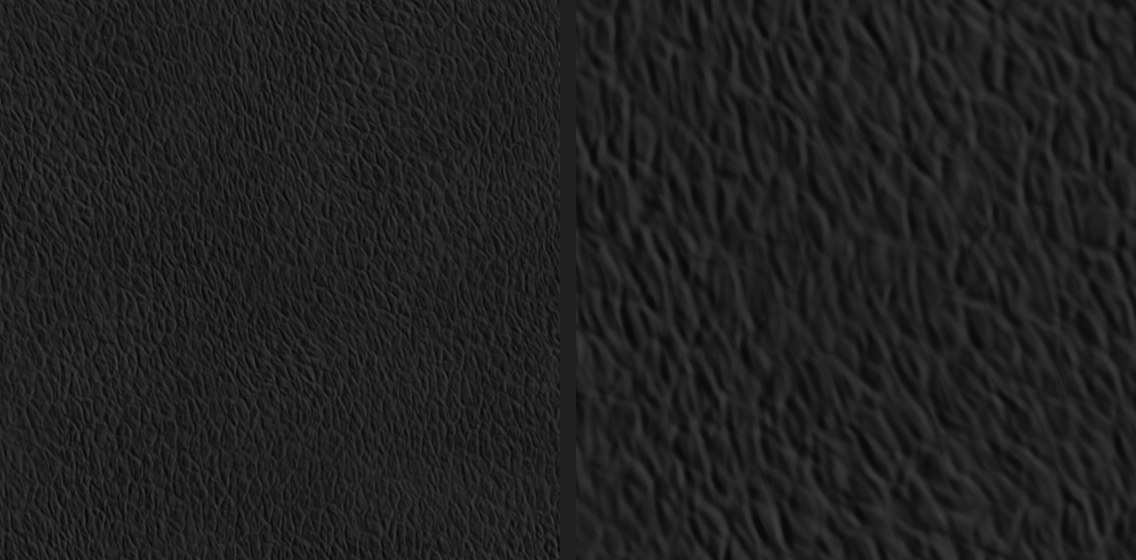
Left: the whole. Right: its middle third, enlarged.
This texture is drawn by a three.js fragment shader. Its source:

```glsl
// Black leather with fine, slanted, mostly upright creases under a soft side light.
varying vec2 vUv;

#define BASE_TONE 0.129
#define TINT vec3(0.995, 1.0, 1.02)
#define RELIEF 0.08
#define CREASE_GLOW 0.022
#define CREASE_CELLS vec2(50.0, 21.0)
#define WRINKLE_CELLS vec2(84.0, 44.0)
#define PORE_CELLS vec2(150.0, 105.0)
#define CREASE_WIDTH 0.36
#define SLANT 0.24
#define LIGHT_STEP vec2(0.0020, 0.0008)

vec2 hash2(vec2 p) {
  vec3 q = fract(p.xyx * vec3(0.1031, 0.1030, 0.0973));
  q += dot(q, q.yzx + 33.33);
  return fract((q.xx + q.yz) * q.zy);
}

float noise(vec2 p) {
  vec2 cell = floor(p);
  vec2 f = fract(p);
  f = f * f * (3.0 - 2.0 * f);
  float low = mix(hash2(cell).x, hash2(cell + vec2(1.0, 0.0)).x, f.x);
  float high = mix(hash2(cell + vec2(0.0, 1.0)).x, hash2(cell + 1.0).x, f.x);
  return mix(low, high, f.y);
}

// Gap between the two nearest cell centres: zero along the cell borders
float borderGap(vec2 p) {
  vec2 cell = floor(p);
  vec2 f = fract(p);
  float nearest = 8.0;
  float second = 8.0;
  for (int j = -1; j <= 1; j++) {
    for (int i = -1; i <= 1; i++) {
      vec2 offset = vec2(float(i), float(j));
      float d = length(offset + hash2(cell + offset) - f);
      second = min(second, max(nearest, d));
      nearest = min(nearest, d);
    }
  }
  return second - nearest;
}

// Bend the grain: constant slant, slow drift and small wobble
vec2 bendGrain(vec2 p) {
  float drift = 0.07 * noise(p * 3.5 + 7.0) + 0.014 * noise(p * 11.0 + 31.0);
  vec2 wobble = vec2(noise(p * 52.0), noise(p * 52.0 + 90.0)) - 0.5;
  return p + vec2(SLANT * p.y + drift, 0.0) + wobble * vec2(0.005, 0.008);
}

// Surface height: creased plates, smaller wrinkles and fine pores
float leatherHeight(vec2 p) {
  vec2 grain = bendGrain(p);
  float plates = smoothstep(0.0, CREASE_WIDTH, borderGap(grain * CREASE_CELLS));
  float wrinkles = smoothstep(0.0, 0.5, borderGap(grain * WRINKLE_CELLS + 50.0));
  float pores = noise(grain * PORE_CELLS);
  return 0.75 * plates + 0.5 * wrinkles + pores;
}

void main() {
  // Side light: slopes facing it brighten, the others fall into shade
  float before = leatherHeight(vUv - LIGHT_STEP);
  float after = leatherHeight(vUv + LIGHT_STEP);
  float slope = before - after;
  float lit = slope / (1.0 + 0.25 * abs(slope));
  float softness = mix(0.8, 1.2, noise(vUv * 6.0 + 13.0));

  // Worn creases catch a little light of their own
  float glow = CREASE_GLOW * (1.2 - 0.5 * (before + after));

  // Faint broad unevenness of the hide
  float mottling = 0.014 * (noise(vUv * 9.0 + 4.0) - 0.5);
  float tone = BASE_TONE + RELIEF * softness * lit + glow + mottling;
  gl_FragColor = vec4(TINT * clamp(tone, 0.045, 0.25), 1.0);
}
```
